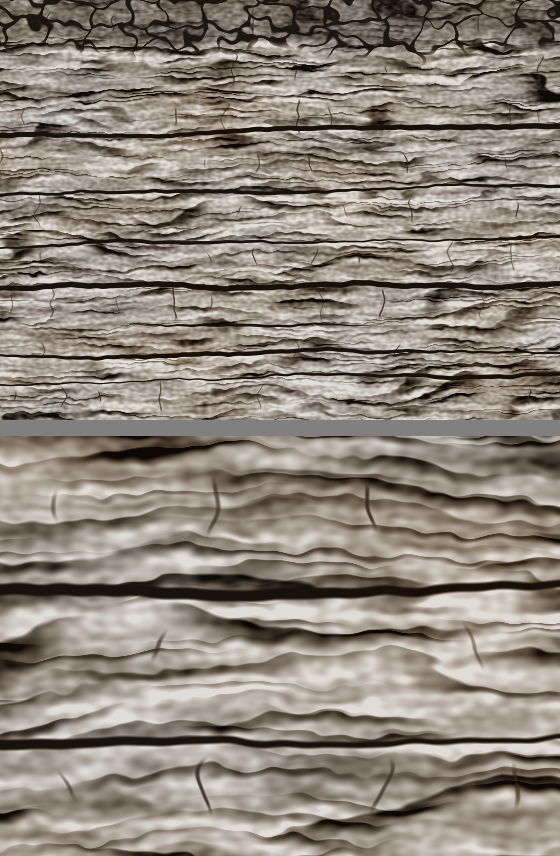
Top: the whole. Bottom: its middle third, enlarged.
Reproduce this texture procedurally as a WebGL 1 fragment shader.

```glsl
precision highp float;
uniform vec2 u_resolution;

#define BASE_TONE 0.72
#define GRAIN_TILT 0.016
#define COARSE_LAYERS 36.0
#define FINE_LAYERS 78.0
#define COARSE_SHADOW 0.50
#define FINE_SHADOW 0.38
#define SPLIT_WIDTH 0.0062
#define CHECK_GRID vec2(8.0, 9.0)
#define CRUST_EDGE 0.895
#define CRUST_GRID vec2(10.0, 19.0)
#define WARMTH vec3(0.0, 0.13, 0.30)

vec2 hash2(vec2 c) {
  vec3 a = fract(c.xyx * vec3(0.1031, 0.1030, 0.0973));
  a += dot(a, a.yzx + 33.33);
  return fract((a.xx + a.yz) * a.zy);
}

float corner(vec2 cell, vec2 f, vec2 o) {
  return dot(hash2(cell + o) * 2.0 - 1.0, f - o);
}

// Gradient noise, roughly -1 to 1
float noise(vec2 p) {
  vec2 c = floor(p), f = fract(p);
  vec2 u = f * f * f * (f * (f * 6.0 - 15.0) + 10.0);
  vec2 e = vec2(1.0, 0.0);
  float low = mix(corner(c, f, e.yy), corner(c, f, e.xy), u.x);
  float high = mix(corner(c, f, e.yx), corner(c, f, e.xx), u.x);
  return 2.0 * mix(low, high, u.y);
}

// Shadow under the ragged lip of each wood layer
float layerShadow(vec2 q, float layers) {
  float v = q.y * layers + 1.3 * noise(q * vec2(4.0, layers * 0.4));
  float f = fract(v);
  float strength = smoothstep(-0.2, 0.45, noise(vec2(q.x * 6.0, floor(v) * 7.31)));
  return strength * smoothstep(0.3, 0.86, f) * (1.0 - smoothstep(0.9, 1.0, f));
}

// Long splits along the grain: x is darkness, y is the lit lower lip
vec2 longSplits(vec2 p) {
  vec2 result = vec2(0.0);
  for (int k = 0; k < 7; k++) {
    float i = float(k);
    float height = 0.09 + 0.047 * i + 0.0085 * i * i + GRAIN_TILT * p.x;
    height += 0.012 * noise(vec2(p.x * 2.0, i * 5.3 + 0.4));
    height += 0.004 * noise(vec2(p.x * 9.0, i * 3.1 + 0.3));
    height += 0.002 * noise(vec2(p.x * 34.0, i * 2.7 + 0.6));
    float size = (0.5 + 0.5 * cos((i - 3.05) * 2.4)) * (0.5 + 0.08 * i) + 0.12;
    float opening = clamp(size + 0.8 * noise(vec2(p.x * 1.3, i * 3.7 + 0.5)), 0.0, 1.0);
    float d = p.y - height;
    float w = SPLIT_WIDTH * opening;
    float present = smoothstep(0.02, 0.2, opening);
    float dark = present * (1.0 - smoothstep(w - 0.0012, w + 0.0018, abs(d)));
    float lip = present * step(d, 0.0) * exp(-max(-d - w, 0.0) / 0.006);
    result = max(result, vec2(dark, lip));
  }
  return result;
}

// Short checks across the grain, at most one in each cell
float crossChecks(vec2 p) {
  vec2 s = p * CHECK_GRID;
  s.x += 5.0 * hash2(vec2(floor(s.y), 17.0)).x;
  vec2 cell = floor(s), local = fract(s);
  vec2 r = hash2(cell + 41.0), r2 = hash2(cell + 83.0);
  float bend = 0.10 * noise(p * vec2(7.0, 26.0));
  float d = abs(local.x - mix(0.25, 0.75, r.x) - bend) / CHECK_GRID.x;
  float reach = mix(0.12, 0.42, r2.x);
  float along = 1.0 - smoothstep(reach - 0.12, reach, abs(local.y - 0.5));
  return step(r.y, 0.45) * along * (1.0 - smoothstep(0.0004, 0.0028, d)) * mix(0.4, 0.9, r2.y);
}

// Gaps between the blocks of the weathered crust
float crustGaps(vec2 p) {
  vec2 s = p * CRUST_GRID + 0.3 * vec2(noise(p * 24.0), noise(p * 24.0 + 9.5));
  vec2 cell = floor(s);
  float nearest = 9.0, second = 9.0;
  for (int y = -1; y <= 1; y++) {
    for (int x = -1; x <= 1; x++) {
      vec2 c = cell + vec2(float(x), float(y));
      float d = length(c + 0.1 + 0.8 * hash2(c + 7.0) - s);
      second = min(second, max(nearest, d));
      nearest = min(nearest, d);
    }
  }
  float w = 0.07 + 0.09 * noise(p * vec2(7.0, 9.0));
  return 1.0 - smoothstep(w, w + 0.09, second - nearest);
}

void main() {
  vec2 p = gl_FragCoord.xy / u_resolution.y;

  // Grain coordinates with a slow drift and a ragged wiggle
  vec2 q = p;
  q.y -= GRAIN_TILT * p.x + 0.012 * noise(p * vec2(2.5, 2.0));
  q.y += 0.005 * noise(p * vec2(18.0, 30.0)) + 0.003 * noise(p * vec2(48.0, 66.0));

  // Wood tone
  float speckle = noise(p * vec2(75.0, 125.0));
  float wood = BASE_TONE + 0.10 * noise(q * vec2(2.0, 13.0));
  wood += 0.16 * noise(q * vec2(5.0, 48.0)) + 0.14 * noise(q * vec2(14.0, 105.0)) + 0.11 * speckle;
  float wear = 1.0 + 0.4 * smoothstep(0.62, 0.85, p.y);
  wood -= wear * COARSE_SHADOW * layerShadow(q, COARSE_LAYERS);
  wood -= wear * FINE_SHADOW * layerShadow(q + 3.7, FINE_LAYERS);

  // Dark crust along the top
  float edge = p.y + 0.03 * noise(p * vec2(5.0, 3.0)) + 0.012 * noise(p * 22.0);
  float crust = smoothstep(CRUST_EDGE - 0.02, CRUST_EDGE + 0.025, edge);
  float crustTone = 0.43 + 0.14 * noise(p * vec2(6.0, 16.0)) + 0.14 * noise(p * vec2(40.0, 75.0));
  crustTone += 0.12 * speckle - 0.16 * layerShadow(q, COARSE_LAYERS);
  float tone = mix(wood, crustTone, 0.85 * crust);

  // Openings in the surface
  vec2 splits = longSplits(p);
  tone += 0.10 * splits.y;
  tone = mix(tone, 0.20, crossChecks(p));
  tone = mix(tone, 0.09, 0.95 * crustGaps(p) * smoothstep(CRUST_EDGE - 0.03, CRUST_EDGE, edge));
  tone = mix(tone, 0.09, splits.x);

  // Darker wood turns browner
  float warm = 1.0 + 0.45 * noise(q * vec2(3.0, 9.0)) - 0.2 * crust;
  gl_FragColor = vec4(pow(vec3(clamp(tone, 0.05, 0.88)), 1.0 + WARMTH * warm), 1.0);
}
```
